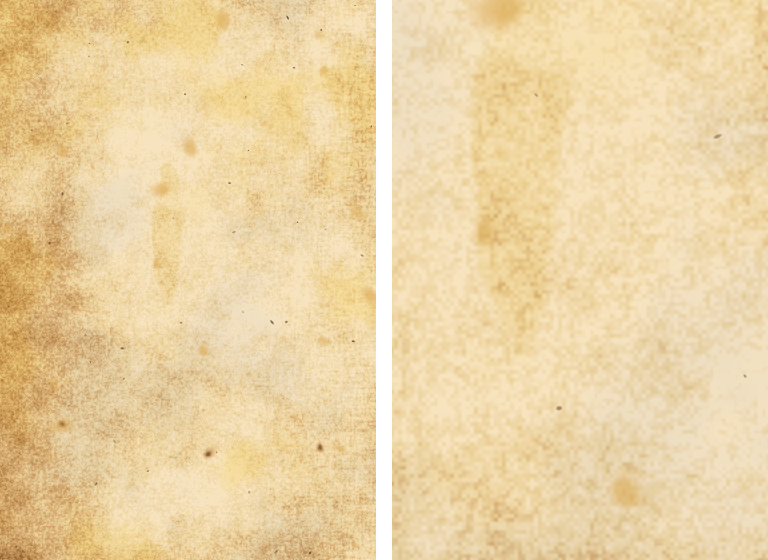
Left, the full canvas; right, a detail of the centre.
Give the GLSL for this texture, as a WebGL 2 fragment shader.

```glsl
#version 300 es
precision highp float;
// Aged parchment: a cream-to-brown tone ramp driven by edge darkening,
// cloudy fractal noise, a fine fibrous grain and a faint weave.
// Scattered foxing, rare burn spots and tiny dark flecks lie on top.

#define BASE_TONE 0.86
#define LEFT_AGING 1.1
#define CORNER_AGING 1.2
#define CLOUD 3.3
#define PATCHES 3.3
#define MOTTLE 2.7
#define GRAIN 2.9
#define WEAVE 1.3
#define YELLOWING 1.0
#define FOXING 0.65
#define FLECK_CHANCE 0.13

uniform vec2 u_resolution;
out vec4 fragColor;

float hash(vec2 p) {
  vec3 q = fract(p.xyx * vec3(0.1031, 0.1030, 0.0973));
  q += dot(q, q.yzx + 33.33);
  return fract((q.x + q.y) * q.z);
}

float noise(vec2 p) {
  vec2 i = floor(p), f = fract(p);
  f = f * f * (3.0 - 2.0 * f);
  return mix(mix(hash(i), hash(i + vec2(1, 0)), f.x),
             mix(hash(i + vec2(0, 1)), hash(i + vec2(1, 1)), f.x), f.y);
}

float fbm(vec2 p) {
  float sum = 0.0, weight = 0.5;
  for (int i = 0; i < 5; i++) {
    sum += weight * noise(p);
    p = mat2(1.6, 1.2, -1.2, 1.6) * p + 17.3;
    weight *= 0.5;
  }
  return sum / 0.97;
}

// Randomly placed, rotated ellipses; soft sets the blurred part of the radius.
float scatter(vec2 p, float cell, float chance, vec2 radii, float stretch,
              float soft, float seed) {
  vec2 home = floor(p / cell);
  float mask = 0.0, pixel = 1.0 / u_resolution.y;
  for (int y = -1; y <= 1; y++)
  for (int x = -1; x <= 1; x++) {
    vec2 id = home + vec2(x, y), key = id + seed;
    if (hash(key) > chance) continue;
    vec2 center = (id + vec2(hash(key + 31.7), hash(key + 57.1))) * cell;
    float size = hash(key + 83.9), angle = 6.2832 * hash(key + 11.3);
    float r = mix(radii.x, radii.y, size * size);
    vec2 d = mat2(cos(angle), sin(angle), -sin(angle), cos(angle)) * (p - center);
    d.x /= 1.0 + stretch * hash(key + 71.9);
    float spot = 1.0 - smoothstep(r * (1.0 - soft), r + pixel * 0.7, length(d));
    mask = max(mask, spot * mix(0.4, 1.0, hash(key + 97.3)));
  }
  return mask;
}

// Tone 0 is pale, 1 cream, 2 tan, 3 ochre, 4 brown.
vec3 paperRamp(float t) {
  vec3 c = mix(vec3(0.97, 0.895, 0.75), vec3(0.95, 0.86, 0.69), clamp(t + 1.0, 0.0, 1.0));
  c = mix(c, vec3(0.93, 0.83, 0.62), clamp(t, 0.0, 1.0));
  c = mix(c, vec3(0.89, 0.76, 0.54), clamp(t - 1.0, 0.0, 1.0));
  c = mix(c, vec3(0.83, 0.66, 0.43), clamp(t - 2.0, 0.0, 1.0));
  c = mix(c, vec3(0.73, 0.54, 0.31), clamp(t - 3.0, 0.0, 1.0));
  return mix(c, vec3(0.58, 0.39, 0.19), clamp(t - 4.0, 0.0, 1.0));
}

void main() {
  vec2 uv = gl_FragCoord.xy / u_resolution;
  vec2 p = gl_FragCoord.xy / u_resolution.y;
  vec2 warp = vec2(fbm(p * 14.0), fbm(p * 14.0 + 40.0)) - 0.5;
  vec2 wuv = uv + warp * 0.12;

  // Broad aging from the edges and the lower left corner
  float tone = BASE_TONE + LEFT_AGING * (1.0 - smoothstep(0.1, 0.4, wuv.x));
  tone += 0.5 * exp(-uv.x * 24.0);
  vec2 corner = wuv * vec2(4.2, 2.8);
  tone += CORNER_AGING * exp(-dot(corner, corner));
  tone += 0.4 * exp(-(1.0 - uv.y) * 24.0) + 0.3 * exp(-uv.y * 22.0);
  tone += 0.35 * exp(-(1.0 - uv.x) * 12.0);

  // Pale upper middle, one long water stain and a slanted fold
  vec2 pale = (wuv - vec2(0.45, 0.8)) / vec2(0.17, 0.2);
  tone -= 0.7 * exp(-dot(pale, pale));
  vec2 streak = (uv + warp * 0.05 - vec2(0.448, 0.585)) / vec2(0.042, 0.135);
  float stain = 1.0 - smoothstep(0.85, 1.05, length(streak));
  tone += 0.85 * stain;
  float fold = uv.y - 0.87 - uv.x * 0.6 + warp.x * 0.03;
  tone += 0.5 * smoothstep(-0.008, 0.008, fold) * exp(-max(fold, 0.0) * 14.0);

  // Clouds, patches, mottling, fibres and weave
  tone += CLOUD * (fbm(p * 4.0 + 6.0) - 0.5);
  tone += PATCHES * (fbm(p * 9.0 + 210.0) - 0.5);
  tone += MOTTLE * (fbm(p * 28.0 + 90.0) - 0.5);
  tone += GRAIN * (0.45 * noise(p * 190.0) + 0.75 * noise(p * 420.0 + 9.0) - 0.6);
  float threads = noise(p * vec2(45.0, 300.0)) + noise(p * vec2(300.0, 45.0) + 70.0) - 1.0;
  tone += WEAVE * threads * mix(0.35, 1.0, smoothstep(0.6, 1.0, uv.x));
  // Dark tones saturate so that grain keeps the aged side light
  tone = min(tone, 2.6) + max(tone - 2.6, 0.0) * 0.75;
  vec3 color = paperRamp(tone);

  // Hue drifts between yellowed and greyish paper, then rusty foxing
  float hue = fbm(p * 6.0 + 130.0) - 0.5;
  float yellow = max(smoothstep(0.0, 0.2, hue), stain * 0.4) * YELLOWING;
  float grey = smoothstep(0.03, 0.22, -hue);
  color = mix(color, color * vec3(0.995, 0.97, 0.83), yellow);
  color = mix(color, color * vec3(0.965, 0.975, 1.01), grey);
  vec2 q = p + warp * 0.03;
  float foxing = scatter(q, 0.09, 0.24, vec2(0.004, 0.018), 0.8, 0.75, 12.0);
  color = mix(color, vec3(0.86, 0.67, 0.34), foxing * FOXING);

  // Burn spots with a brown halo, then small dark flecks
  float halo = scatter(q, 0.24, 0.16, vec2(0.008, 0.013), 0.2, 0.85, 205.0);
  color = mix(color, vec3(0.58, 0.35, 0.14), halo * 0.8);
  color = mix(color, vec3(0.3, 0.16, 0.07), smoothstep(0.5, 0.95, halo) * 0.6);
  float flecks = scatter(p, 0.045, FLECK_CHANCE, vec2(0.0006, 0.0018), 1.4, 0.6, 341.0);
  color = mix(color, vec3(0.36, 0.24, 0.13), flecks * 0.85);

  fragColor = vec4(color, 1.0);
}
```
